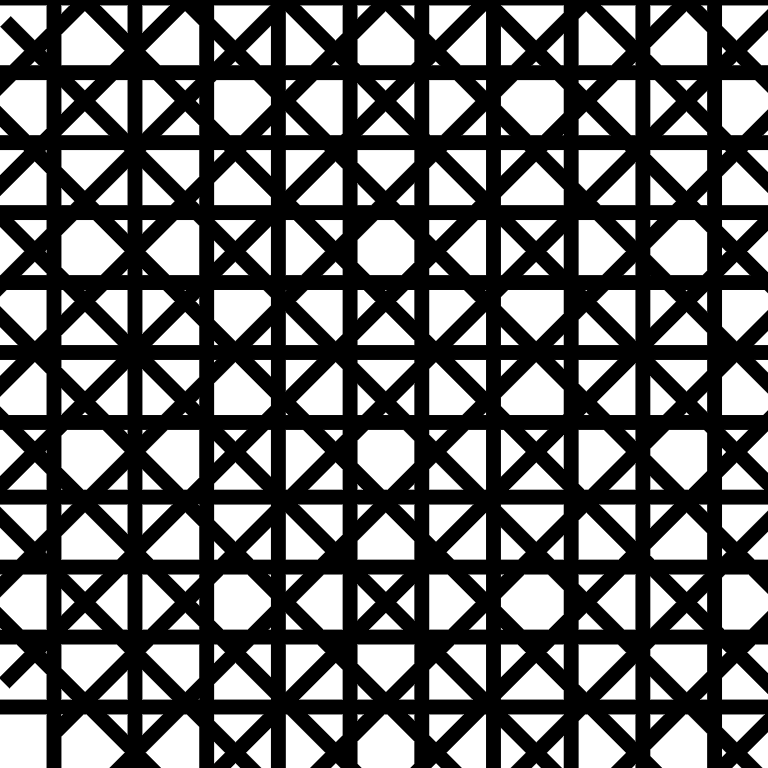
Reproduce this pattern procedurally as a Shadertoy shader.

```glsl
// Woven cane lattice: black upright, level and diagonal bars on white.
// Straight bars come from a loop with occasional wider gaps; diagonals are
// evenly repeated along rotated axes, with square ends at the left corners.

#define BAR_WIDTH 0.0194
#define UPRIGHT_START 0.0703
#define UPRIGHT_STEP 0.09336
#define UPRIGHT_SLACK vec2(0.0121, 0.0078)
#define LEVEL_START -0.0026
#define LEVEL_STEP 0.0911
#define LEVEL_SLACK vec2(0.0061, 0.0061)
#define DIAGONAL_START vec2(0.1113, -0.0208)
#define DIAGONAL_STEP vec2(0.1306, 0.1305)
#define DIAGONAL_END vec2(0.035, -0.884)
#define BAR_COLOR vec3(0.0)
#define GROUND_COLOR vec3(1.0)

const int STRAIGHT_BARS = 11;
const float LAST_FALLING = -6.0;
const float INV_SQRT2 = 0.70710678;

// Centre of straight bar i; the gaps before bars 1 and 7 are wider.
float barCentre(float i, float start, float spacing, vec2 slack) {
    return start + spacing * i + dot(slack, step(vec2(1.0, 7.0), vec2(i)));
}

// Signed distance to the upright and level bars.
float straightBars(vec2 p) {
    float d = 1.0;
    for (int i = 0; i < STRAIGHT_BARS; i++) {
        float n = float(i);
        float upright = abs(p.x - barCentre(n, UPRIGHT_START, UPRIGHT_STEP, UPRIGHT_SLACK));
        float level = abs(p.y - barCentre(n, LEVEL_START, LEVEL_STEP, LEVEL_SLACK));
        d = min(d, min(upright, level));
    }
    return d - 0.5 * BAR_WIDTH;
}

// Signed distance to both diagonal families, each cut along the other axis.
float diagonalBars(vec2 p) {
    vec2 axes = vec2(p.x + p.y, p.x - p.y);
    vec2 index = round((axes - DIAGONAL_START) / DIAGONAL_STEP);
    index.y = max(index.y, LAST_FALLING);
    vec2 offset = abs(axes - DIAGONAL_START - DIAGONAL_STEP * index);
    vec2 d = offset * INV_SQRT2 - 0.5 * BAR_WIDTH;
    vec2 cut = (DIAGONAL_END - axes).yx * INV_SQRT2;
    d = max(d, cut);
    return min(d.x, d.y);
}

void mainImage(out vec4 fragColor, in vec2 fragCoord) {
    // Canvas units with y measured down from the top edge.
    vec2 p = fragCoord / iResolution.y;
    p.y = 1.0 - p.y;

    // Coverage over about one pixel smooths the edges.
    float d = min(straightBars(p), diagonalBars(p));
    float ground = clamp(0.5 + d * iResolution.y, 0.0, 1.0);
    fragColor = vec4(mix(BAR_COLOR, GROUND_COLOR, ground), 1.0);
}
```
